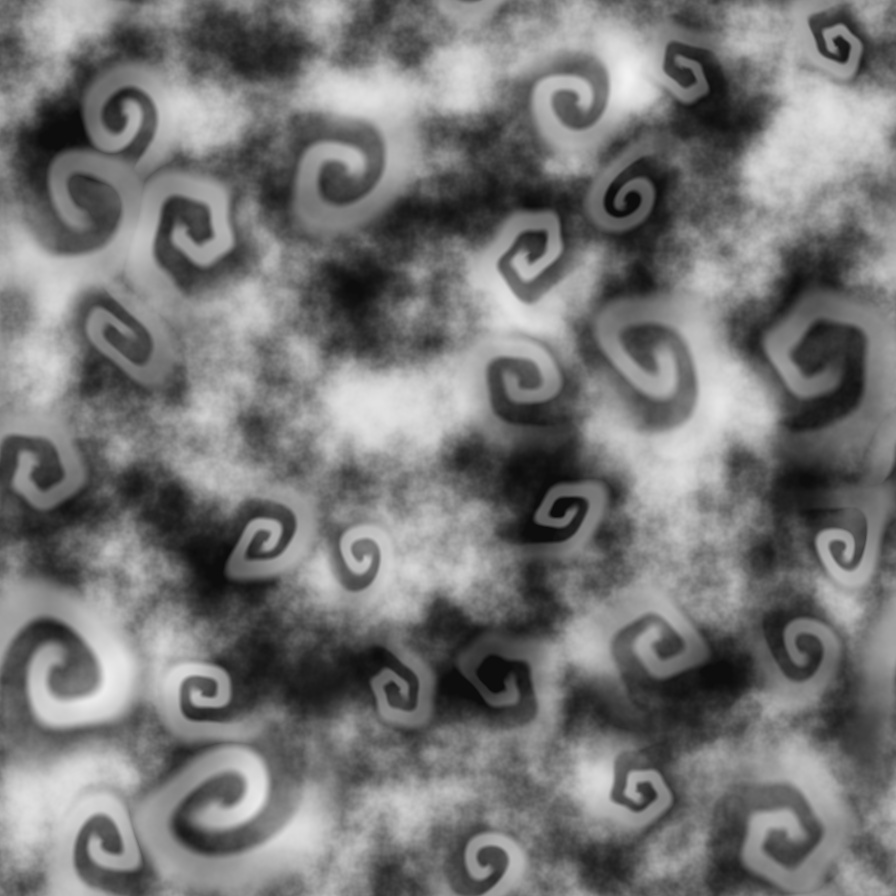
Write a WebGL 2 fragment shader that draws this pattern.

```glsl
#version 300 es
precision highp float;
// Tiling grey storm clouds with scattered, softly cornered spiral curls.

#define CURL_GRID 6.0        // curl cells per side, whole number
#define CURL_SHARE 0.88      // share of cells holding a curl
#define CURL_SIZE vec2(0.27, 0.62) // smallest and largest radius, in cells
#define TURN_RATIO 3.4       // radius shrink per full turn
#define ARM_SOFT 0.075       // blur of the arm edge, in curl radii
#define CLOUD_GRID 6.0       // coarsest cloud cells per side, whole number
#define CLOUD_OCTAVES 6
#define CLOUD_GAIN 0.54      // amplitude ratio between octaves
#define CLOUD_CONTRAST 2.4   // steepness between dark and bright cloud
#define CLOUD_MEAN 0.46
#define ARM_MEAN 0.66
#define WARP 0.009           // bending of the curls, in canvas units

uniform vec2 u_resolution;
out vec4 fragColor;

const float TAU = 6.283185;

// Three random values for a cell that wraps after `period` cells.
vec3 hashCell(vec2 cell, float period, uint seed) {
    uvec3 v = uvec3(uvec2(mod(cell, period)), seed);
    v = v * 1664525u + 1013904223u;
    for (int i = 0; i < 2; i++) {
        v.x += v.y * v.z;
        v.y += v.z * v.x;
        v.z += v.x * v.y;
        v ^= v >> 16u;
    }
    return vec3(v >> 8u) / 16777216.0;
}

float cornerSlope(vec2 cell, vec2 offset, float period, uint seed) {
    float angle = TAU * hashCell(cell, period, seed).x;
    return dot(vec2(cos(angle), sin(angle)), offset);
}

// Wrapping gradient noise, about -0.7 to 0.7.
float gradientNoise(vec2 uv, float period, uint seed) {
    vec2 cell = floor(uv * period);
    vec2 f = fract(uv * period);
    vec2 w = f * f * f * (f * (f * 6.0 - 15.0) + 10.0);
    vec2 e = vec2(1.0, 0.0);
    float low = mix(cornerSlope(cell, f, period, seed),
                    cornerSlope(cell + e.xy, f - e.xy, period, seed), w.x);
    float high = mix(cornerSlope(cell + e.yx, f - e.yx, period, seed),
                     cornerSlope(cell + e.xx, f - e.xx, period, seed), w.x);
    return mix(low, high, w.y);
}

// Layered noise: x holds the two coarse octaves, y holds all of them.
vec2 clouds(vec2 uv) {
    float sum = 0.0, coarse = 0.0, amplitude = 1.0, period = CLOUD_GRID;
    for (int i = 0; i < CLOUD_OCTAVES; i++) {
        sum += amplitude * gradientNoise(uv, period, uint(i) + 11u);
        if (i == 1) coarse = sum;
        amplitude *= CLOUD_GAIN;
        period *= 2.0;
    }
    return vec2(coarse, sum);
}

// One curl of unit radius: x is the arm, y is the dark hollow.
vec2 curl(vec2 q, vec3 shape, float innerEnd) {
    float angle = atan(q.y, q.x);
    float corners = 3.0 + floor(shape.x * 3.0);
    float lobes = cos(corners * angle + TAU * shape.z)
                + 0.8 * cos(2.0 * angle + TAU * shape.x);
    float r = length(q) * (1.0 + 0.075 * lobes);
    float spin = shape.y < 0.5 ? -1.0 : 1.0;
    float turn = fract(spin * angle / TAU + shape.z);
    float arm = 0.0;
    for (int k = -1; k <= 1; k++) {
        float t = turn + float(k);
        float halfWidth = mix(0.18, 0.11, clamp(t / 1.5, 0.0, 1.0));
        // Crisp towards the hollow, melting into the clouds outside.
        float outerSoft = mix(0.32, ARM_SOFT, smoothstep(0.1, 0.8, t));
        float d = r - pow(TURN_RATIO, -t);
        float band = smoothstep(-halfWidth - ARM_SOFT, -halfWidth + ARM_SOFT, d)
                   * (1.0 - smoothstep(halfWidth - ARM_SOFT, halfWidth + outerSoft, d));
        float ends = smoothstep(-0.3, 0.15, t)
                   * (1.0 - smoothstep(innerEnd - 0.12, innerEnd + 0.08, t));
        arm = max(arm, ends * band);
    }
    return vec2(arm, 1.0 - smoothstep(0.55, 1.1, r));
}

// Strongest arm and hollow among the curls of the nearby cells.
vec2 curlField(vec2 uv) {
    vec2 p = uv * CURL_GRID;
    vec2 home = floor(p);
    vec2 field = vec2(0.0);
    for (int y = -1; y <= 1; y++) {
        for (int x = -1; x <= 1; x++) {
            vec2 cell = home + vec2(x, y);
            vec3 place = hashCell(cell, CURL_GRID, 3u);
            vec3 look = hashCell(cell, CURL_GRID, 5u);
            if (look.x > CURL_SHARE) continue;
            vec2 center = cell + 0.2 + 0.6 * place.xy;
            float radius = mix(CURL_SIZE.x, CURL_SIZE.y, place.z * place.z);
            vec3 shape = hashCell(cell, CURL_GRID, 7u);
            vec2 c = curl((p - center) / radius, shape, mix(1.15, 1.5, look.z));
            field = max(field, c * vec2(mix(0.6, 1.0, look.y), 0.9));
        }
    }
    return field;
}

void main() {
    vec2 uv = gl_FragCoord.xy / u_resolution;
    vec2 bend = sin(TAU * (3.0 * uv.yx + vec2(0.1, 0.6)))
              + 0.6 * sin(TAU * (7.0 * uv.yx + 2.0 * uv + vec2(0.4, 0.8)));
    vec2 cloud = clouds(uv);
    vec2 field = curlField(uv + WARP * bend);
    float sky = CLOUD_MEAN + 0.45 * tanh(CLOUD_CONTRAST * cloud.y);
    float hollow = 0.22 + 0.36 * cloud.y;
    float armTone = ARM_MEAN + 0.42 * cloud.x + 0.1 * cloud.y;
    float shade = mix(mix(sky, hollow, field.y), armTone, field.x);
    fragColor = vec4(vec3(clamp(shade, 0.05, 0.95)), 1.0);
}
```
